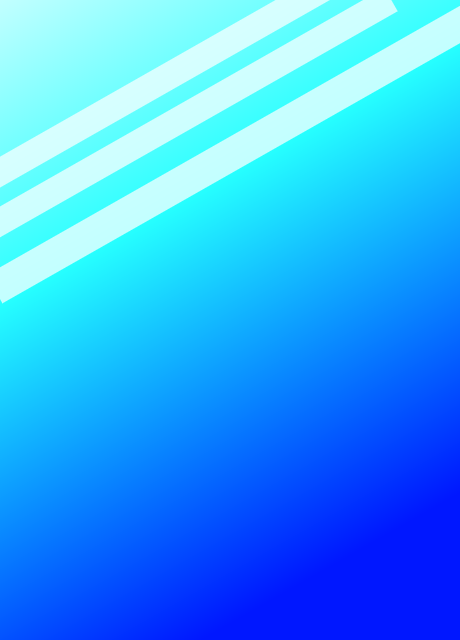
A WebGL 1 fragment shader for this background:

```glsl
precision highp float;
// A slanted gradient from pale aqua through cyan to deep blue, crossed by
// three translucent white bars. All parts share one rotated frame: "along"
// runs up the slant and "across" runs from the top left corner downwards.

uniform vec2 u_resolution;

#define SLANT 0.517         // angle of bars and gradient, in radians
#define CYAN_STOP 0.415     // across position of the cyan band
#define BLUE_STOP 1.025     // across position where deep blue begins
#define BAR_OPACITY 0.72
#define THIN_HALF 0.021     // half widths of the bars
#define WIDE_HALF 0.0254
#define FAR 2.0             // bar end well outside the canvas

const vec3 PALE_AQUA = vec3(0.76, 1.0, 1.0);
const vec3 CYAN      = vec3(0.15, 1.0, 1.0);
const vec3 DEEP_BLUE = vec3(0.0, 0.09, 1.0);

// Three-stop gradient; red fades faster than green in the lower part.
vec3 background(float across) {
  float upper = clamp(across / CYAN_STOP, 0.0, 1.0);
  float lower = clamp((across - CYAN_STOP) / (BLUE_STOP - CYAN_STOP), 0.0, 1.0);
  vec3 color = mix(PALE_AQUA, CYAN, upper);
  float redFade = 1.0 - (1.0 - lower) * (1.0 - lower);
  return mix(color, DEEP_BLUE, vec3(redFade, lower, lower));
}

// Coverage of a bar with square ends, softened over one pixel.
float bar(vec2 q, float start, float end, float center, float halfWidth) {
  float side = abs(q.y - center) - halfWidth;
  float cap = max(start - q.x, q.x - end);
  float edge = max(side, cap) * u_resolution.y;
  return clamp(0.5 - edge, 0.0, 1.0);
}

void main() {
  // Height units measured from the top left corner, y downwards.
  vec2 p = vec2(gl_FragCoord.x, u_resolution.y - gl_FragCoord.y) / u_resolution.y;
  float c = cos(SLANT);
  float s = sin(SLANT);
  vec2 q = vec2(c * p.x - s * p.y, s * p.x + c * p.y);

  vec3 color = background(q.y);

  // Upper bar, middle bar with its right end showing, wide lower bar.
  float cover = bar(q, -FAR, FAR, 0.2338, THIN_HALF);
  cover = max(cover, bar(q, -FAR, 0.5315, 0.3014, THIN_HALF));
  cover = max(cover, bar(q, -0.231, FAR, 0.3885, WIDE_HALF));
  color = mix(color, vec3(1.0), BAR_OPACITY * cover);

  gl_FragColor = vec4(color, 1.0);
}
```
